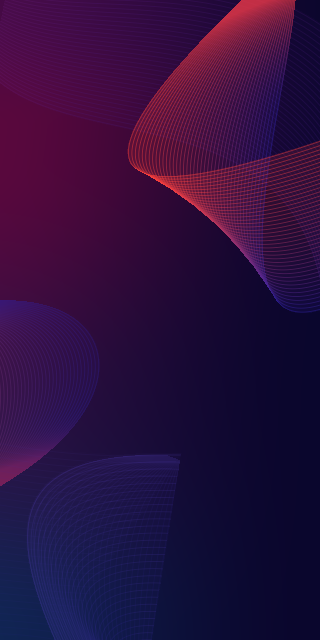
A Shadertoy shader for this background:

```glsl
const int STEPS = 32;
const float LINE_HALF_WIDTH = 0.0013;
const float LINE_SHARPNESS = 0.6;
const float SHEET_GLOW = 0.75;

const vec3 NAVY    = vec3(0.04, 0.022, 0.175);
const vec3 TEAL    = vec3(0.065, 0.15, 0.33);
const vec3 PLUM    = vec3(0.18, 0.07, 0.27);
const vec3 MAGENTA = vec3(0.35, 0.03, 0.24);
const vec3 VIOLET  = vec3(0.27, 0.04, 0.27);

const vec3 CORAL  = vec3(1.0, 0.25, 0.23);
const vec3 ROSE   = vec3(0.74, 0.15, 0.38);
const vec3 PINK   = vec3(0.60, 0.24, 0.48);
const vec3 ORCHID = vec3(0.46, 0.13, 0.56);
const vec3 INDIGO = vec3(0.19, 0.13, 0.64);
const vec3 IRIS   = vec3(0.32, 0.24, 0.72);

float cross2(vec2 a, vec2 b) { return a.x * b.y - a.y * b.x; }

vec4 bezierWeights(float t) {
    float u = 1.0 - t;
    return vec4(u * u * u, 3.0 * u * u * t, 3.0 * u * t * t, t * t * t);
}

vec4 bezierSlopes(float t) {
    float u = 1.0 - t;
    return 3.0 * vec4(-u * u, u * (u - 2.0 * t), t * (2.0 * u - t), t * t);
}

// Zero where p lies on the straight rung joining both edge curves at t
float rungSide(vec2 p, mat4x2 edge, mat4x2 span, float t) {
    vec4 w = bezierWeights(t);
    return cross2(span * w, p - edge * w);
}

// Line over a soft glow that grows where lines crowd together
float lineCoverage(float dist, float spacing, float px) {
    float width = 2.0 * LINE_HALF_WIDTH;
    float sharp = clamp((LINE_HALF_WIDTH + 0.5 * px - dist) / px, 0.0, 1.0);
    sharp *= min(1.0, width / px);
    float mean = min(1.0, width / max(spacing, 1e-5));
    float line = mix(mean, sharp, smoothstep(px, 2.5 * px, spacing));
    return min(1.0, LINE_SHARPNESS * line + SHEET_GLOW * mean);
}

// Family of curves blended from edge a to edge b; folds may overlap
void drawSheet(inout vec3 color, vec2 p, float px, mat4x2 a, mat4x2 b, float count,
               vec3 headColor, vec3 colorA, vec3 colorB, float opacity) {
    mat4x2 span = b - a;
    float stepSize = 1.0 / float(STEPS);
    float before = rungSide(p, a, span, 0.0);
    for (int i = 0; i < STEPS; i++) {
        float t0 = float(i) * stepSize;
        float t1 = t0 + stepSize;
        float after = rungSide(p, a, span, t1);
        float f0 = before, f1 = after;
        before = after;
        if (f0 * f1 >= 0.0) continue;

        // Refine the crossing with two secant steps
        float t = mix(t0, t1, f0 / (f0 - f1));
        float f = rungSide(p, a, span, t);
        if (f * f0 > 0.0) { t0 = t; f0 = f; } else { t1 = t; f1 = f; }
        t = mix(t0, t1, f0 / (f0 - f1));

        vec4 w = bezierWeights(t);
        vec2 rung = span * w;
        float s = dot(p - a * w, rung) / max(dot(rung, rung), 1e-8);
        if (abs(s - 0.5) > 0.5 + 0.3 / count) continue;

        // Turn the line index into a distance across the curve
        vec2 tangent = (a + span * s) * bezierSlopes(t);
        float spacing = abs(cross2(rung, tangent)) / max(length(tangent), 1e-5) / count;
        float dist = abs(fract(s * count + 0.5) - 0.5) * spacing;
        float blend = clamp(s, 0.0, 1.0);
        vec3 ink = mix(colorA, colorB, blend * sqrt(blend));
        ink = mix(headColor, ink, smoothstep(0.0, 0.3, t));
        color = mix(color, ink, opacity * lineCoverage(dist, spacing, px));
    }
}

vec3 backdrop(vec2 p) {
    vec3 left = mix(TEAL, PLUM, smoothstep(0.0, 0.75, p.y));
    left = mix(left, MAGENTA, smoothstep(0.6, 1.5, p.y));
    left = mix(left, VIOLET, smoothstep(1.6, 2.0, p.y));
    float reach = 0.12 * smoothstep(0.8, 1.8, p.y);
    return mix(left, NAVY, smoothstep(-0.15 + reach, 1.0 + reach, p.x));
}

void mainImage(out vec4 fragColor, in vec2 fragCoord) {
    vec2 p = fragCoord / iResolution.xy * vec2(1.0, 2.0);
    float px = 1.0 / iResolution.x;
    vec3 color = backdrop(p);

    // Wide veil across the top
    drawSheet(color, p, px,
        mat4x2(-0.03, 1.77, 0.234, 1.505, 0.91, 1.714, 1.01, 1.08),
        mat4x2(0.03, 2.08, 0.31, 2.03, 0.78, 2.16, 1.1, 1.84),
        34.0, ORCHID, mix(INDIGO, ORCHID, 0.4), mix(INDIGO, ORCHID, 0.7), 0.36);

    // Folded glowing ribbon
    drawSheet(color, p, px,
        mat4x2(0.776, 2.02, 0.195, 1.458, 0.30, 1.318, 1.02, 1.565),
        mat4x2(0.924, 2.02, 0.898, 1.688, 0.651, 0.906, 1.02, 1.04),
        40.0, mix(CORAL, ROSE, 0.35), CORAL, INDIGO, 0.82);

    // Rounded loop at the left
    drawSheet(color, p, px,
        mat4x2(-0.03, 0.463, 0.48, 0.75, 0.365, 1.10, -0.05, 1.057),
        mat4x2(-0.10, 0.47, -0.04, 0.68, -0.06, 0.90, -0.12, 0.94),
        34.0, ROSE, INDIGO, PINK, 0.55);

    // Crossed mesh and faint strands at the bottom
    mat4x2 meshEdge = mat4x2(0.565, 0.578, 0.052, 0.594, 0.0, 0.385, 0.182, -0.02);
    drawSheet(color, p, px, meshEdge,
        mat4x2(0.474, 0.0, 0.365, 0.008, 0.286, -0.08, 0.47, -0.16),
        26.0, IRIS, IRIS, INDIGO, 0.36);
    drawSheet(color, p, px, meshEdge,
        mat4x2(0.565, 0.578, 0.534, 0.41, 0.5, 0.2, 0.469, -0.02),
        24.0, IRIS, IRIS, INDIGO, 0.22);
    drawSheet(color, p, px,
        mat4x2(-0.03, 0.62, 0.156, 0.58, 0.365, 0.568, 0.565, 0.578),
        mat4x2(-0.03, 0.02, 0.05, 0.02, 0.13, 0.01, 0.18, 0.0),
        28.0, INDIGO, IRIS, INDIGO, 0.14);

    fragColor = vec4(color, 1.0);
}
```
